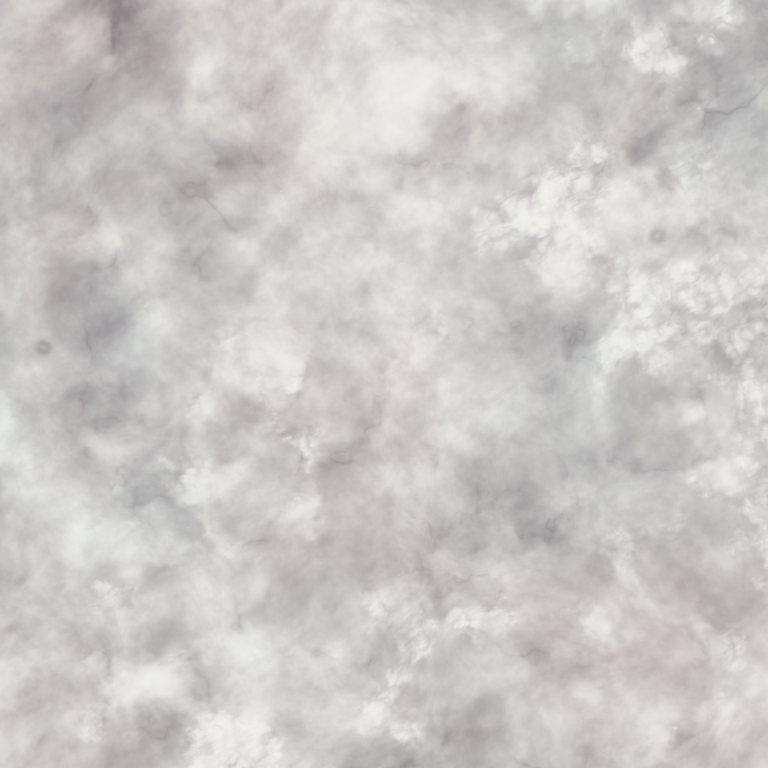
Write a WebGL 2 fragment shader that draws this texture.

```glsl
#version 300 es
precision highp float;
// Pale polished marble: warped fractal noise gives mottled grey clouds,
// noise contours give thin gritty broken veins, and cellular lumps give
// small milky white crystal clusters with a few dark pits.

#define CLOUD_SCALE 4.8
#define CLOUD_CONTRAST 1.2
#define BASE_TONE 0.41
#define MOTTLE 0.85
#define WARP 0.16
#define VEIN_SCALE 3.0
#define VEIN_DEPTH 0.42
#define CRYSTAL_SCALE 44.0
#define PATCH_GAIN 0.42
#define TINT 0.05
#define DARK_STONE vec3(0.700, 0.683, 0.685)
#define PALE_STONE vec3(0.935, 0.935, 0.917)

uniform vec2 u_resolution;
out vec4 fragColor;

vec2 hash2(vec2 p) {
    vec3 h = fract(p.xyx * vec3(0.1031, 0.1030, 0.0973));
    h += dot(h, h.yzx + 33.33);
    return fract((h.xx + h.yz) * h.zy);
}

float valueNoise(vec2 p) {
    vec2 i = floor(p), f = fract(p);
    vec2 w = f * f * f * (f * (f * 6.0 - 15.0) + 10.0);
    return mix(mix(hash2(i).x, hash2(i + vec2(1, 0)).x, w.x),
               mix(hash2(i + vec2(0, 1)).x, hash2(i + vec2(1, 1)).x, w.x), w.y);
}

float fbm(vec2 p) {
    const mat2 turn = mat2(1.6, 1.2, -1.2, 1.6);
    float sum = 0.0, amp = 0.5, total = 0.0;
    for (int i = 0; i < 5; i++) {
        sum += amp * valueNoise(p);
        total += amp;
        p = turn * p + 17.3;
        amp *= 0.54;
    }
    return sum / total;
}

// Rounded bumps of varied brightness, one per cell
float lumps(vec2 p) {
    vec2 i = floor(p), f = fract(p);
    float best = 0.0;
    for (int y = -1; y <= 1; y++)
        for (int x = -1; x <= 1; x++) {
            vec2 cell = vec2(x, y);
            vec2 rnd = hash2(i + cell);
            float d = length(cell + rnd - f);
            float strength = hash2(i + cell + 71.0).y;
            best = max(best, strength * (1.0 - smoothstep(0.1, 0.9, d)));
        }
    return best;
}

// Dark contour line with a soft halo
float vein(vec2 p, float width) {
    float ridge = abs(fbm(p) - 0.5);
    return 0.6 * exp(-ridge / width) + 0.4 * exp(-ridge / (width * 4.0));
}

// Sparse small pits with a pale centre
float pits(vec2 p) {
    vec2 cell = floor(p);
    vec2 rnd = hash2(cell + 5.0);
    float present = step(0.88, hash2(cell + 29.0).x);
    float d = length(fract(p) - 0.25 - 0.5 * rnd);
    return present * exp(-pow((d - 0.03) / 0.03, 2.0));
}

void main() {
    vec2 uv = gl_FragCoord.xy / min(u_resolution.x, u_resolution.y);
    vec2 p = uv + 3.0;

    // Flowing distortion shared by the layers
    vec2 bend = vec2(fbm(p * 3.5), fbm(p * 3.5 + 41.0)) - 0.5;
    vec2 q = p + WARP * bend;
    vec2 r = p + 0.4 * WARP * bend;

    // Clouds, fine mottling, slanted wisps and a faint grain
    float clouds = fbm(q * CLOUD_SCALE) - 0.49;
    float mottle = fbm(r * 19.0 + 9.0) - 0.5;
    vec2 slant = mat2(0.85, -0.53, 0.53, 0.85) * r;
    float wisps = fbm(slant * vec2(11.0, 30.0)) - 0.5;
    float grain = fbm(r * 70.0 + 4.0) - 0.5;
    float tone = BASE_TONE + CLOUD_CONTRAST * clouds
               + MOTTLE * (mottle + 0.5 * wisps + 0.35 * grain);

    // Veins fade in and out and crumble along their length
    float crumble = smoothstep(-0.22, 0.16, -mottle);
    float veinMask = crumble * smoothstep(0.42, 0.62, fbm(p * 5.0 + 60.0));
    float hairMask = crumble * smoothstep(0.44, 0.64, fbm(p * 7.0 + 83.0));
    tone -= VEIN_DEPTH * veinMask * vein(q * VEIN_SCALE + 12.0, 0.014);
    tone -= 0.8 * VEIN_DEPTH * hairMask * vein(r * VEIN_SCALE * 2.6 + 31.0, 0.022);

    // Small milky patches, some of them broken into crystals
    float field = fbm(p * 5.4 + 0.7 * bend + 22.0) + 0.12 * mottle;
    float milk = smoothstep(0.56, 0.74, field);
    float cluster = smoothstep(0.55, 0.64, field + 0.2 * mottle)
                  * smoothstep(0.42, 0.58, fbm(p * 7.0 + 97.0));
    vec2 jitter = 0.07 * vec2(mottle, wisps);
    float crystals = lumps((p + jitter) * CRYSTAL_SCALE)
                   + 0.5 * lumps((p - jitter) * CRYSTAL_SCALE * 1.9);
    tone += PATCH_GAIN * (milk + cluster * (1.3 * crystals - 0.55));

    tone -= 0.5 * pits(p * 5.0 + 0.12 * bend);

    // Soft shoulder keeps the whites from clipping
    tone = tone > 0.75 ? 0.75 + 0.32 * (1.0 - exp(-(tone - 0.75) / 0.32)) : tone;
    vec3 colour = mix(DARK_STONE, PALE_STONE, max(tone, -0.6));

    // Rosy and cool drifts in the grey areas
    float drift = fbm(q * 3.2 + 50.0) - 0.5;
    colour += TINT * drift * (1.0 - 0.6 * milk) * vec3(1.0, -0.3, -0.5);

    fragColor = vec4(clamp(colour, 0.0, 1.0), 1.0);
}
```
